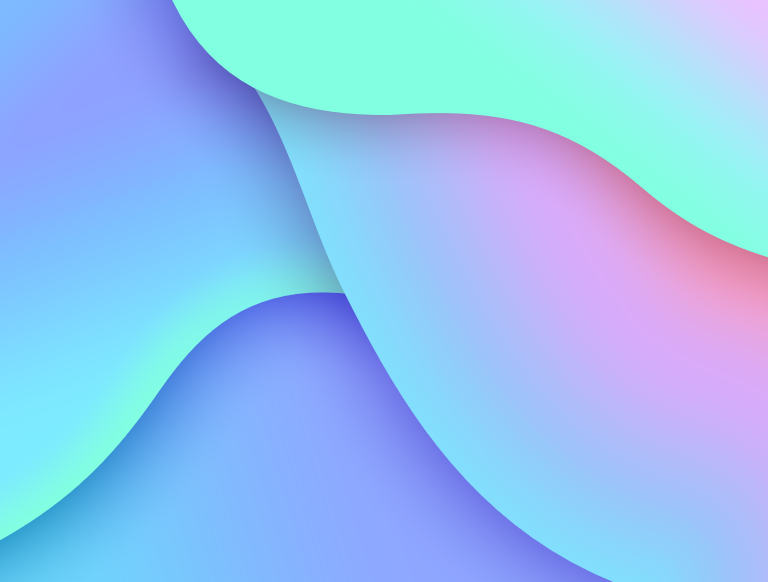
Reproduce this background procedurally as a WebGL 1 fragment shader.

```glsl
precision highp float;

uniform vec2 u_resolution;

#define CANVAS vec2(7.68, 5.82)
#define SEGMENTS 20
#define MINT vec3(0.51, 1.00, 0.88)
#define CYAN vec3(0.50, 0.88, 0.99)
#define SKY vec3(0.49, 0.73, 1.00)
#define PERIWINKLE vec3(0.56, 0.63, 1.00)
#define VIOLET vec3(0.85, 0.67, 0.98)
#define PINK vec3(0.98, 0.62, 0.76)
#define LILAC vec3(0.92, 0.76, 1.00)
#define SHADOW_WIDTH 0.95

vec2 bezierPoint(vec2 a, vec2 b, vec2 c, vec2 d, float t) {
  float s = 1.0 - t;
  return s * s * s * a + 3.0 * s * s * t * b + 3.0 * s * t * t * c + t * t * t * d;
}

// Signed distance to a cubic curve, negative on its inner side
float bezierDistance(vec2 p, vec2 a, vec2 b, vec2 c, vec2 d) {
  float nearest = 1e6;
  float side = 1.0;
  vec2 start = a;
  for (int i = 1; i <= SEGMENTS; i++) {
    vec2 end = bezierPoint(a, b, c, d, float(i) / float(SEGMENTS));
    vec2 along = end - start;
    vec2 offset = p - start;
    vec2 gap = offset - along * clamp(dot(offset, along) / dot(along, along), 0.0, 1.0);
    float gapSquared = dot(gap, gap);
    if (gapSquared < nearest) {
      nearest = gapSquared;
      side = along.x * offset.y - along.y * offset.x;
    }
    start = end;
  }
  return side < 0.0 ? -sqrt(nearest) : sqrt(nearest);
}

float nearer(float a, float b) {
  return abs(a) < abs(b) ? a : b;
}

// Edges of the three raised sheets
float leftSheet(vec2 p) {
  return nearer(
    bezierDistance(p, vec2(-0.2, 5.51), vec2(0.7, 5.05), vec2(1.15, 4.55), vec2(1.6, 3.9)),
    bezierDistance(p, vec2(1.6, 3.9), vec2(2.05, 3.25), vec2(2.6, 2.77), vec2(3.7, 2.97)));
}

float rightSheet(vec2 p) {
  return nearer(
    bezierDistance(p, vec2(2.35, 0.6), vec2(2.9, 1.3), vec2(3.05, 2.15), vec2(3.45, 2.94)),
    bezierDistance(p, vec2(3.45, 2.94), vec2(4.0, 4.03), vec2(4.75, 5.37), vec2(6.4, 5.92)));
}

float topSheet(vec2 p) {
  float left = bezierDistance(p, vec2(1.6, -0.3), vec2(2.0, 0.88), vec2(2.9, 1.16), vec2(3.9, 1.15));
  float middle = bezierDistance(p, vec2(3.9, 1.15), vec2(4.9, 1.08), vec2(5.6, 1.18), vec2(6.4, 1.86));
  float right = bezierDistance(p, vec2(6.4, 1.86), vec2(6.82, 2.22), vec2(7.25, 2.48), vec2(8.0, 2.66));
  return nearer(left, nearer(middle, right));
}

// Soft multiplied shadow that fades away from an edge
vec3 shade(float d, float width, vec3 tint) {
  float fade = 1.0 - clamp(d / width, 0.0, 1.0);
  return mix(vec3(1.0), tint, fade * fade);
}

float cover(float d) {
  return clamp(0.5 - d * u_resolution.y / CANVAS.y, 0.0, 1.0);
}

vec3 bottomColor(vec2 p) {
  float t = p.x - 0.3 * (p.y - 4.0);
  return mix(vec3(0.43, 0.84, 0.99), PERIWINKLE + vec3(0.0, 0.02, 0.0), smoothstep(-0.3, 3.9, t));
}

vec3 leftColor(vec2 p, float edge) {
  float t = p.y + 0.35 * p.x;
  vec3 color = mix(PERIWINKLE, SKY, smoothstep(1.2, 2.8, t));
  color = mix(color, vec3(0.49, 0.92, 1.0), smoothstep(2.1, 4.5, t));
  color = mix(color, SKY, 1.0 - smoothstep(0.0, 1.3, 0.7 * (p.x + p.y)));
  float rim = smoothstep(-0.6, 0.05, edge) * mix(1.0, 0.6, smoothstep(1.2, 2.6, p.x));
  return mix(color, MINT, rim);
}

vec3 rightColor(float depth) {
  vec3 color = mix(CYAN, vec3(0.60, 0.77, 0.98), smoothstep(-0.2, 1.1, depth));
  color = mix(color, VIOLET, smoothstep(0.6, 2.4, depth));
  return mix(color, PINK, smoothstep(2.2, 3.6, depth));
}

vec3 topColor(vec2 p) {
  float t = p.x - 1.3 * p.y;
  vec3 color = mix(MINT, vec3(0.60, 0.95, 0.97), smoothstep(3.9, 5.8, t));
  return mix(color, LILAC, smoothstep(5.0, 7.8, t));
}

void main() {
  vec2 uv = gl_FragCoord.xy / u_resolution;
  vec2 p = vec2(uv.x, 1.0 - uv.y) * CANVAS;
  float left = leftSheet(p);
  float right = rightSheet(p);
  float top = topSheet(p);

  // Sheets from back to front, each with the shadows cast on it
  vec3 leftTint = mix(vec3(0.44, 0.74, 0.82), vec3(0.64, 0.64, 0.91), smoothstep(0.3, 2.8, p.x));
  vec3 color = bottomColor(p) * shade(left, SHADOW_WIDTH, leftTint)
    * shade(right, SHADOW_WIDTH, vec3(0.78, 0.71, 0.91));
  vec3 leftLit = leftColor(p, left) * shade(right, SHADOW_WIDTH, vec3(0.84, 0.73, 0.82))
    * shade(top, SHADOW_WIDTH, vec3(0.76, 0.74, 0.89));
  color = mix(color, leftLit, cover(left));
  vec3 rightLit = rightColor(-right) * shade(top, 0.8 * SHADOW_WIDTH, vec3(0.86, 0.76, 0.79));
  color = mix(color, rightLit, cover(right));
  color = mix(color, topColor(p), cover(top));
  gl_FragColor = vec4(color, 1.0);
}
```
